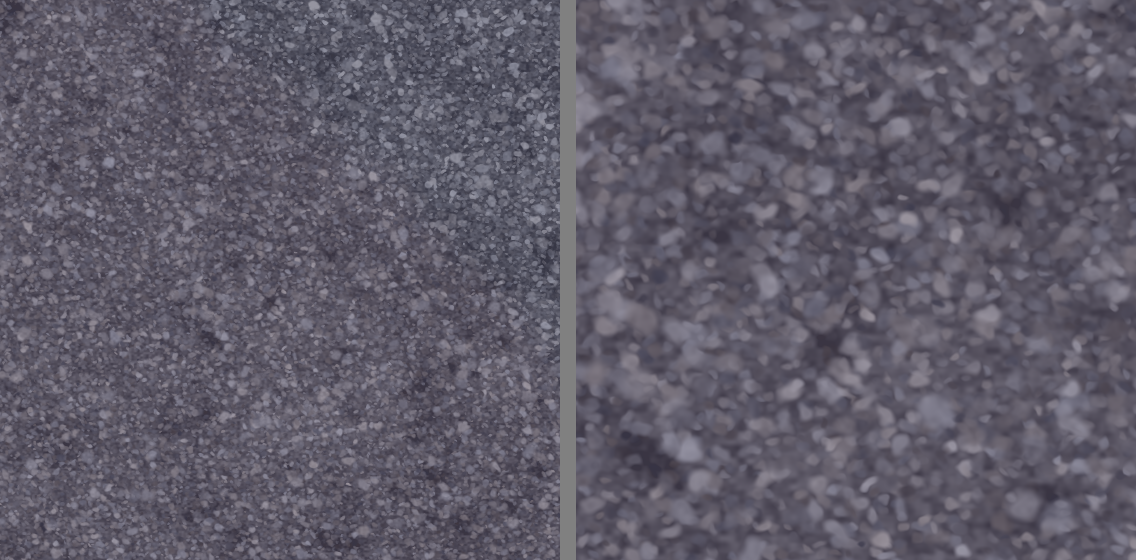
Left, the full canvas; right, a detail of the centre.
Reproduce this texture procedurally as a Shadertoy shader.

```glsl
// Worn asphalt: several layers of small soft-edged stones over dark purple binder.
// Each layer scatters tilted ellipses on a jittered grid; a cooler, crisper
// patch fills the upper right, and sparse dark pits and mottling break it up.

const vec3 BINDER_DARK = vec3(0.26, 0.248, 0.30);
const vec3 STONE_LIGHT = vec3(0.51, 0.50, 0.55);
const vec3 COOL_SHIFT = vec3(-0.008, 0.004, 0.008);
const vec3 WARM_SHIFT = vec3(0.003, -0.003, -0.001);
const vec3 STONE_TINT = vec3(0.030, 0.008, -0.022);
const float MEAN_TONE = 0.47;

vec3 hash3(vec3 p) {
    p = fract(p * vec3(0.1031, 0.1030, 0.0973));
    p += dot(p, p.yxz + 33.33);
    return fract((p.xxy + p.yxx) * p.zyx);
}

float valueNoise(vec2 p, float seed) {
    vec2 cell = floor(p);
    vec2 f = fract(p);
    f = f * f * (3.0 - 2.0 * f);
    float a = hash3(vec3(cell, seed)).x;
    float b = hash3(vec3(cell + vec2(1, 0), seed)).x;
    float c = hash3(vec3(cell + vec2(0, 1), seed)).x;
    float d = hash3(vec3(cell + vec2(1, 1), seed)).x;
    return mix(mix(a, b, f.x), mix(c, d, f.x), f.y);
}

float fbm(vec2 p, float seed) {
    float sum = 0.0;
    float weight = 0.5;
    for (int i = 0; i < 4; i++) {
        sum += weight * valueNoise(p, seed + float(i));
        p = p * 2.03 + 7.1;
        weight *= 0.5;
    }
    return sum / 0.9375;
}

// Distance to a tilted ellipse, equal to 1 on its rim.
float ellipse(vec2 p, float angle, float radius, float aspect) {
    float c = cos(angle);
    float s = sin(angle);
    p = vec2(c * p.x + s * p.y, c * p.y - s * p.x);
    return length(p * vec2(1.0, aspect)) / radius;
}

// Lays stones over surface = (tone, tint); toneRange gives darkest and lightest.
vec2 addStones(vec2 surface, vec2 uv, float scale, float density,
               vec2 toneRange, float softness, float seed) {
    vec2 p = uv * scale;
    p += 0.35 * (vec2(valueNoise(p * 1.8, seed + 3.0),
                      valueNoise(p * 1.8, seed + 5.0)) - 0.5);
    vec2 home = floor(p);
    for (int y = -1; y <= 1; y++) {
        for (int x = -1; x <= 1; x++) {
            vec2 cell = home + vec2(x, y);
            vec3 place = hash3(vec3(cell, seed));
            vec3 look = hash3(vec3(cell, seed + 17.0));
            vec3 form = hash3(vec3(cell, seed + 31.0));
            vec2 center = cell + 0.1 + 0.8 * place.xy;
            float angle = -0.2 + 2.0 * (form.x - 0.5);
            float radius = mix(0.34, 0.62, form.y);
            float d = ellipse(p - center, angle, radius, mix(1.05, 1.75, form.z));
            float cover = 1.0 - smoothstep(1.0 - softness, 1.0 + softness, d);
            cover *= step(place.z, density) * mix(0.55, 1.0, look.y);
            float tone = mix(toneRange.x, toneRange.y, look.x);
            surface = mix(surface, vec2(tone, look.z * 2.0 - 1.0), cover);
        }
    }
    return surface;
}

// Sparse soft hollows, 0 outside and up to 1 at their centers.
float pits(vec2 uv, float scale, float density, float seed) {
    vec2 surface = addStones(vec2(0.0), uv, scale, density, vec2(0.4, 1.0), 0.7, seed);
    return surface.x;
}

void mainImage(out vec4 fragColor, in vec2 fragCoord) {
    vec2 uv = fragCoord / iResolution.y;

    // Diagonal boundary of the cool, crisp patch.
    float wander = 0.16 * (fbm(uv * 7.0, 2.0) - 0.5);
    float crisp = smoothstep(1.26, 1.42, uv.x + uv.y + wander);
    float softness = mix(0.52, 0.34, crisp);

    // Binder with fine, slightly stretched grit.
    float grit = valueNoise(uv * vec2(190.0, 260.0), 11.0) - 0.5;
    vec2 surface = vec2(0.24 + 0.36 * grit, 0.0);

    // Stones from fine to coarse.
    surface = addStones(surface, uv, 132.0, 0.80, vec2(0.06, 0.82), softness, 41.0);
    surface = addStones(surface, uv, 86.0, 0.46, vec2(0.26, 1.0), softness, 83.0);
    surface = addStones(surface, uv, 56.0, 0.12, vec2(0.55, 1.0), softness * 0.85, 127.0);

    // Stone contrast, overall unevenness, surface grain and pits.
    float tone = MEAN_TONE + (surface.x - 0.41) * mix(1.36, 1.48, crisp);
    tone += 0.34 * (fbm(uv * 9.0, 61.0) - 0.5);
    tone += 0.28 * (fbm(uv * 34.0, 67.0) - 0.5);
    tone += mix(0.20, 0.32, crisp) * (valueNoise(uv * 240.0, 71.0) - 0.5);
    tone -= 0.50 * pits(uv, 36.0, 0.06, 151.0);
    tone = clamp(tone, -0.15, 1.3);

    vec3 color = mix(BINDER_DARK, STONE_LIGHT, tone);
    color += mix(WARM_SHIFT, COOL_SHIFT, crisp);
    color += STONE_TINT * surface.y * mix(0.55, 0.25, crisp);
    fragColor = vec4(color, 1.0);
}
```
